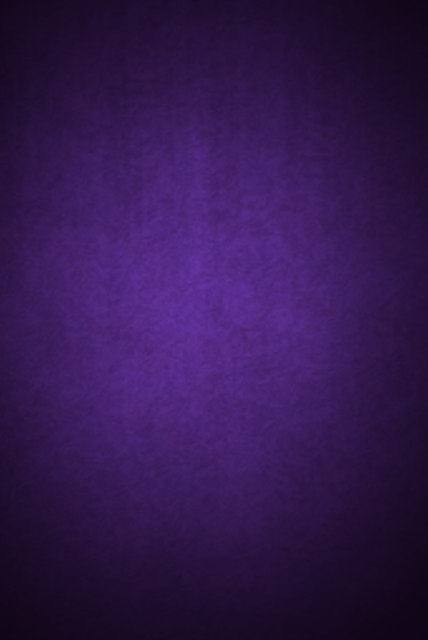
Write a WebGL 1 fragment shader that draws this background.

```glsl
precision highp float;

uniform vec2 u_resolution;

const vec3 SHADOW_COLOR = vec3(0.040, 0.010, 0.050);
const vec3 GLOW_COLOR = vec3(0.375, 0.190, 0.600);
const vec2 GLOW_CENTER = vec2(0.475, 0.525);
const vec2 GLOW_FALLOFF = vec2(3.6, 6.2);
const float GLOW_STRENGTH = 0.96;
const float RIGHT_SHADE = 0.12;
const float MOTTLE_AMOUNT = 0.24;
const float STREAK_AMOUNT = 0.18;
const float GRAIN_AMOUNT = 0.26;
const float HUE_DRIFT = 0.018;

float hash(vec2 p) {
  return fract(sin(dot(p, vec2(127.1, 311.7))) * 43758.5453);
}

float valueNoise(vec2 p) {
  vec2 cell = floor(p);
  vec2 f = fract(p);
  f = f * f * (3.0 - 2.0 * f);
  float low = mix(hash(cell), hash(cell + vec2(1.0, 0.0)), f.x);
  float high = mix(hash(cell + vec2(0.0, 1.0)), hash(cell + 1.0), f.x);
  return mix(low, high, f.y);
}

// Layered noise, centered on zero
float fbm(vec2 p) {
  float sum = 0.0;
  float weight = 0.5;
  for (int i = 0; i < 4; i++) {
    sum += weight * (valueNoise(p) - 0.5);
    p = mat2(1.6, 1.2, -1.2, 1.6) * p + 17.3;
    weight *= 0.55;
  }
  return sum;
}

// Wide elliptical light, slightly weaker toward the right
float glow(vec2 uv) {
  vec2 offset = uv - GLOW_CENTER;
  float light = exp(-dot(offset * offset, GLOW_FALLOFF));
  return GLOW_STRENGTH * light * (1.0 - RIGHT_SHADE * smoothstep(0.5, 1.0, uv.x));
}

// Soft vertical brush marks, strongest in the upper half
float streaks(vec2 p, float height) {
  float broad = valueNoise(vec2(p.x * 26.0, p.y * 1.8)) - 0.5;
  float fine = valueNoise(vec2(p.x * 85.0, p.y * 4.0 + 9.0)) - 0.5;
  return (0.6 * broad + 0.4 * fine) * mix(0.25, 1.0, smoothstep(0.35, 0.85, height));
}

// Short bent fibers over a fine nap
float grain(vec2 p) {
  vec2 bend = vec2(fbm(p * 18.0), fbm(p * 18.0 + 41.0)) * 0.05;
  vec2 q = p + bend;
  float fibers = valueNoise(vec2(q.x + 0.5 * q.y, q.y - 0.4 * q.x) * vec2(65.0, 105.0)) - 0.5;
  float nap = valueNoise(p * 170.0) - 0.5;
  return 0.6 * fibers + 0.4 * nap;
}

void main() {
  vec2 uv = gl_FragCoord.xy / u_resolution;
  vec2 p = gl_FragCoord.xy / u_resolution.x;

  // Cloth texture scales the light
  float texture = 1.0 + MOTTLE_AMOUNT * fbm(p * 7.0)
    + STREAK_AMOUNT * streaks(p, uv.y) + GRAIN_AMOUNT * grain(p);
  float light = glow(uv) * texture;

  // Patches lean slightly toward blue or magenta
  vec3 color = mix(SHADOW_COLOR, GLOW_COLOR, light);
  float drift = fbm(p * 22.0 + 63.0) * light;
  color += HUE_DRIFT * drift * vec3(-1.5, 0.5, 2.0);

  gl_FragColor = vec4(clamp(color, 0.0, 1.0), 1.0);
}
```
